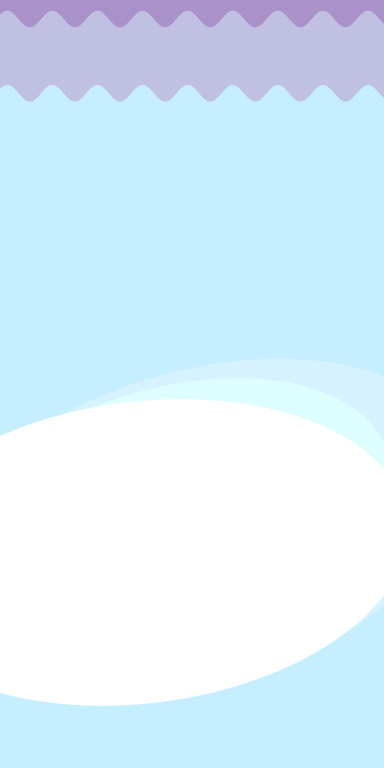
Give the GLSL for this background, as a Shadertoy shader.

```glsl
// A calm sky with two scalloped lavender bands along the top edge
// and three overlapping tilted ellipses forming a soft white cloud.
// Flat layers are blended back to front by approximate signed distances.

const float TAU = 6.2831853;

const vec3 SKY      = vec3(0.773, 0.933, 1.000);
const vec3 HAZE     = vec3(0.839, 0.949, 1.000);
const vec3 ICE      = vec3(0.867, 0.992, 1.000);
const vec3 CLOUD    = vec3(1.0);
const vec3 LAVENDER = vec3(0.753, 0.757, 0.886);
const vec3 PURPLE   = vec3(0.663, 0.573, 0.792);

// Approximate signed distance to an ellipse tilted counterclockwise
float ellipseDist(vec2 p, vec2 center, vec2 radii, float tilt) {
    float c = cos(tilt), s = sin(tilt);
    vec2 d = p - center;
    vec2 q = vec2(c * d.x + s * d.y, c * d.y - s * d.x) / radii;
    float k = length(q);
    return k * (k - 1.0) / max(length(q / radii), 1e-4);
}

// Approximate signed distance to the region above a cosine edge
float waveDist(vec2 p, float level, float amplitude, float frequency, float crestX) {
    float phase = TAU * frequency * (p.x - crestX);
    float slope = -amplitude * TAU * frequency * sin(phase);
    return (level + amplitude * cos(phase) - p.y) / sqrt(1.0 + slope * slope);
}

// Paints a layer where the distance is negative, with a one-pixel soft edge
vec3 paint(vec3 base, vec3 layer, float dist, float pixel) {
    return mix(base, layer, clamp(0.5 - dist / pixel, 0.0, 1.0));
}

void mainImage(out vec4 fragColor, in vec2 fragCoord) {
    // Canvas spans 1 unit across and 2 units up
    vec2 p = fragCoord / iResolution.xy * vec2(1.0, 2.0);
    float pixel = max(1.0 / iResolution.x, 2.0 / iResolution.y);
    vec3 color = SKY;

    // Cloud layers
    color = paint(color, HAZE, ellipseDist(p, vec2(0.4987, 0.6185), vec2(0.7307, 0.4099), 0.2985), pixel);
    color = paint(color, ICE, ellipseDist(p, vec2(0.4479, 0.6589), vec2(0.5849, 0.3320), 0.274), pixel);
    color = paint(color, CLOUD, ellipseDist(p, vec2(0.3685, 0.5612), vec2(0.698, 0.3927), 0.124), pixel);

    // Scalloped bands
    float amplitude = 0.0216, frequency = 8.515, crestX = 0.019;
    color = paint(color, LAVENDER, waveDist(p, 1.757, amplitude, frequency, crestX), pixel);
    color = paint(color, PURPLE, waveDist(p, 1.9505, amplitude, frequency, crestX), pixel);

    fragColor = vec4(color, 1.0);
}
```
